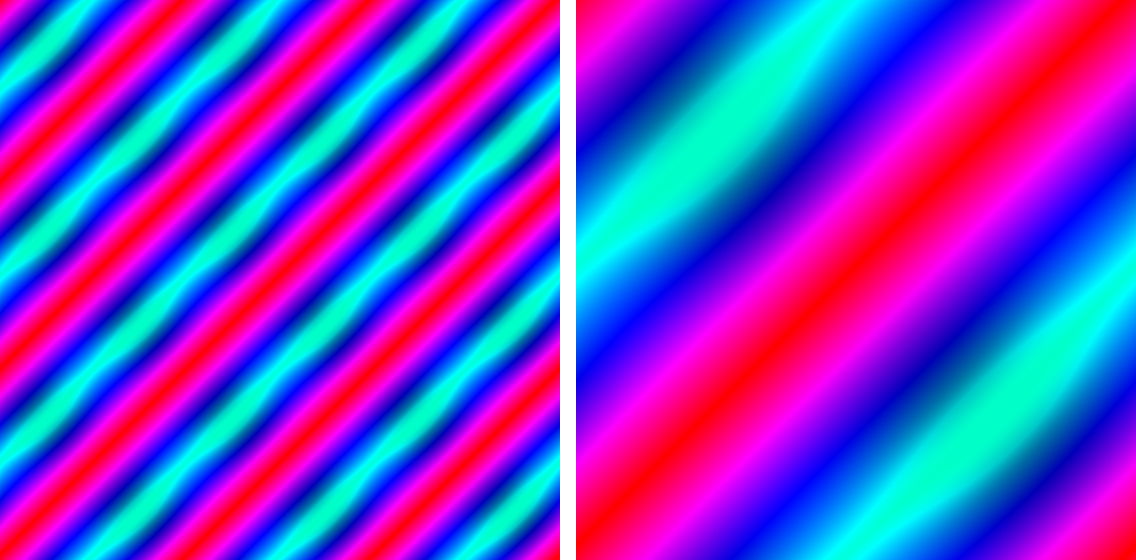
Left, the full canvas; right, a detail of the centre.
This pattern is drawn by a WebGL 1 fragment shader. Its source:

```glsl
precision highp float;
// Diagonal rainbow stripes, three repeats each way, with soft shaded teal lozenges.

uniform vec2 u_resolution;

const float PI = 3.14159265;

vec3 hueToRgb(float degrees) {
  vec3 wheel = mod(degrees / 60.0 + vec3(0.0, 4.0, 2.0), 6.0);
  return clamp(abs(wheel - 3.0) - 1.0, 0.0, 1.0);
}

// Minimum of a and b with a rounded corner of size k.
float softMin(float a, float b, float k) {
  float h = max(k - abs(a - b), 0.0) / k;
  return min(a, b) - h * h * k * 0.25;
}

void main() {
  vec2 cell = 3.0 * gl_FragCoord.xy / u_resolution;
  float across = cell.x - cell.y + 0.025;
  float along = cell.x + cell.y;

  // One at the middle of each lozenge, zero at the necks between them.
  float swell = 0.5 + 0.5 * cos(2.0 * PI * along);

  // Distance from the red centre line, with the lozenges pushed slightly sideways.
  float bulge = sin(PI * across);
  across -= 0.02 * swell * bulge * bulge;
  float dist = abs(fract(across + 0.5) - 0.5);

  // Hue runs from red through magenta and blue to a flat band of teal.
  float widen = smoothstep(0.25, 0.42, dist) * (24.0 * swell - 10.0);
  float turn = softMin(405.0 * dist + widen, 193.0, 16.0);

  // Shade the flanks of each lozenge.
  float flank = smoothstep(0.1, 0.36, dist) * (1.0 - smoothstep(0.36, 0.48, dist));
  float light = 1.0 - 0.36 * flank * swell;

  gl_FragColor = vec4(hueToRgb(360.0 - turn) * light, 1.0);
}
```
